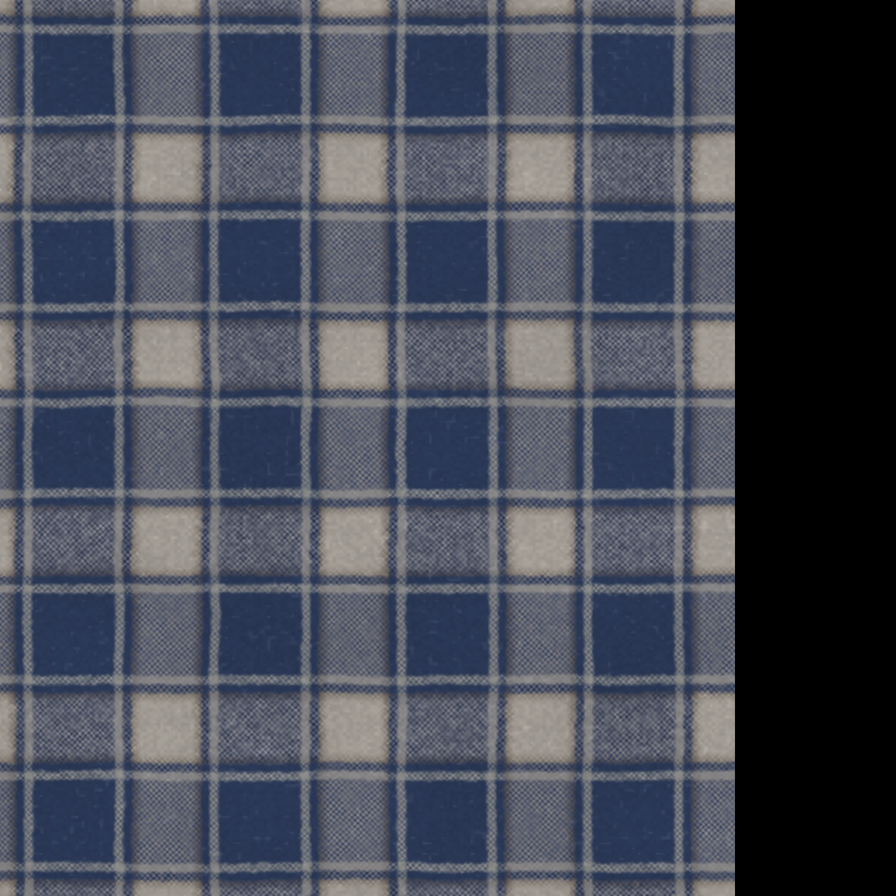
This texture is drawn by a Shadertoy shader. Its source:

```glsl
// Woven navy and beige plaid cloth, with a bare black strip at the right.
// Warp and weft share one striped yarn profile; a fine checker weave decides
// which yarn lies on top, and noise adds wobble, fuzz and pale flecks.

float hash(vec2 p) {
    return fract(sin(dot(p, vec2(127.1, 311.7))) * 43758.5453);
}

float noise(vec2 p) {
    vec2 i = floor(p), f = fract(p);
    f = f * f * (3.0 - 2.0 * f);
    return mix(mix(hash(i), hash(i + vec2(1, 0)), f.x),
               mix(hash(i + vec2(0, 1)), hash(i + vec2(1, 1)), f.x), f.y);
}

// Soft-edged band from a to b
float band(float a, float b, float d) {
    return smoothstep(a - 0.013, a + 0.013, d) - smoothstep(b - 0.013, b + 0.013, d);
}

// Yarn colour at distance d (0 to 0.5) from the middle of a navy stripe
vec3 yarn(float d) {
    vec3 navy = vec3(0.163, 0.217, 0.333);
    vec3 beige = mix(vec3(0.40, 0.365, 0.34), vec3(0.62, 0.60, 0.57), smoothstep(0.31, 0.375, d));
    vec3 c = mix(navy, vec3(0.53, 0.53, 0.525), band(0.220, 0.268, d));
    return mix(c, beige, smoothstep(0.300, 0.328, d));
}

void mainImage(out vec4 fragColor, in vec2 fragCoord) {
    vec2 uv = fragCoord / iResolution.xy;

    // 4.8 repeats per canvas, with slow bends and frayed edges
    vec2 p = uv * 4.8;
    vec2 bend = vec2(noise(uv * vec2(7, 16)), noise(uv * vec2(16, 7) + 40.0)) - 0.5;
    vec2 fray = vec2(noise(uv * 190.0 + 7.0), noise(uv * 190.0 + 91.0)) - 0.5;
    vec2 cloth = p + 0.014 * bend + 0.012 * fray;
    vec2 d = abs(fract(cloth + vec2(0.106, 0.1)) - 0.5);

    // Checker weave, 32 thread pairs per repeat, stronger in some patches
    vec2 thread = sin(6.28318 * 32.0 * (p + 0.02 * bend + 0.006 * fray));
    float weave = thread.x * thread.y * (0.1 + 0.24 * noise(uv * 90.0));
    float grain = noise(uv * 260.0) - 0.5;

    // Narrow lines ride above the wide stripes they cross
    float over = 0.48 + weave + 0.26 * grain;
    over += 0.2 * (band(0.220, 0.314, d.y) - band(0.220, 0.314, d.x));
    vec3 color = mix(yarn(d.x), yarn(d.y), clamp(over, 0.0, 1.0));

    // Half-mixed areas lean slightly darker and bluer
    float mixed = abs(smoothstep(0.30, 0.33, d.x) - smoothstep(0.30, 0.33, d.y));
    color *= 1.0 - mixed * vec3(0.07, 0.07, 0.04);

    // Fuzz, uneven dye and stray pale fibres
    color *= 1.0 + 0.10 * grain + 0.06 * (noise(uv * 14.0) - 0.5);
    color += 0.045 * smoothstep(0.75, 1.0, noise(uv * vec2(150, 170) + 23.0));

    // Cloth ends at a straight cut
    float edge = 0.7 / iResolution.x;
    color *= 1.0 - smoothstep(0.8203 - edge, 0.8203 + edge, uv.x);
    fragColor = vec4(color, 1.0);
}
```
